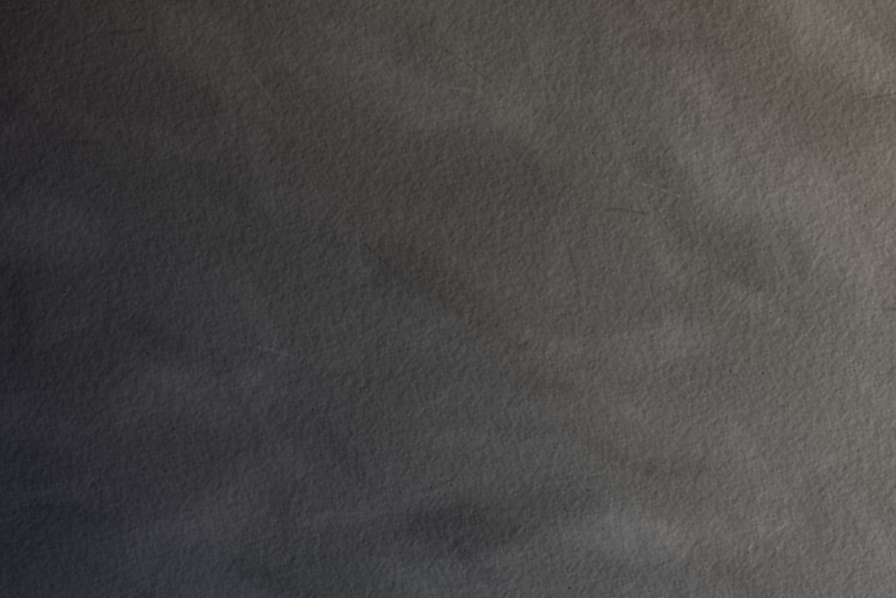
This texture is drawn by a WebGL 1 fragment shader. Its source:

```glsl
precision highp float;
// Trowelled dark plaster wall, lit from the right: a cool charcoal to warm grey
// gradient, scattered streaky trowel smears (cellular), cloudy mottling, and a fine
// sand relief shaded by the difference of two noise samples, with pits and scratches.

uniform vec2 u_resolution;

#define DARK_TONE vec3(0.150, 0.148, 0.168)
#define MID_TONE vec3(0.284, 0.281, 0.278)
#define LIGHT_TONE vec3(0.416, 0.400, 0.376)
#define WARM_SHIFT vec3(0.009, -0.002, -0.022)
#define GRAIN_SCALE 210.0
#define GRAIN_DEPTH 0.105
#define CLOUD_DEPTH 0.085
#define SMEAR_DEPTH 0.036
#define SCRATCH_DEPTH 0.040
#define PIT_SCALE 30.0
#define PIT_DEPTH 0.080

float hash(vec2 p) {
  vec3 q = fract(p.xyx * 0.1031);
  q += dot(q, q.yzx + 33.33);
  return fract((q.x + q.y) * q.z);
}

float noise(vec2 p) {
  vec2 cell = floor(p);
  vec2 f = fract(p);
  f = f * f * (3.0 - 2.0 * f);
  vec2 e = vec2(1.0, 0.0);
  return mix(mix(hash(cell), hash(cell + e.xy), f.x),
             mix(hash(cell + e.yx), hash(cell + e.xx), f.x), f.y);
}

float layeredNoise(vec2 p) {
  float sum = 0.0;
  float weight = 0.5;
  for (int i = 0; i < 5; i++) {
    sum += weight * noise(p);
    p = mat2(1.6, 1.2, -1.2, 1.6) * p + 7.3;
    weight *= 0.5;
  }
  return sum;
}

// Sweep of the trowel: level in the middle, tilting down towards the right
float trowelAngle(vec2 p) {
  return 0.4 * sin(p.y * 5.0 + 0.6) - 0.8 * smoothstep(0.85, 1.4, p.x);
}

// One randomly turned, ragged, streaky stroke per cell; the result is signed
float strokes(vec2 p, float scale, float width, float density, float turn) {
  vec2 g = p * scale + 40.0;
  vec2 home = floor(g);
  float rag = layeredNoise(g * 2.5) - 0.48;
  float sum = 0.0;
  for (int y = -1; y <= 1; y++) {
    for (int x = -1; x <= 1; x++) {
      vec2 cell = home + vec2(float(x), float(y));
      vec2 jitter = vec2(hash(cell + 3.1), hash(cell + 17.7));
      vec2 center = cell + 0.2 + 0.6 * jitter;
      float angle = trowelAngle((center - 40.0) / scale)
                  + turn * (hash(cell + 29.3) - 0.5);
      vec2 d = g - center;
      float c = cos(angle);
      float s = sin(angle);
      vec2 q = vec2(c * d.x + s * d.y, c * d.y - s * d.x);
      q.y += 0.25 * q.x * q.x * (jitter.x - 0.5);
      float streak = noise(vec2(q.x * 2.0, q.y * 4.0 / width) + cell * 7.0);
      float reach = length(q / vec2(0.95, width)) + 1.2 * rag + 0.5 * (streak - 0.5);
      float shape = 1.0 - smoothstep(0.3, 1.0, reach);
      float present = step(hash(cell + 51.9), density);
      float side = hash(cell + 71.3) < 0.55 ? -1.0 : 1.0;
      sum += present * shape * side * (0.6 + 0.6 * streak);
    }
  }
  return sum;
}

// Sparse ragged holes of varied size
float pits(vec2 p) {
  vec2 g = p * PIT_SCALE;
  vec2 cell = floor(g);
  vec2 center = 0.25 + 0.5 * vec2(hash(cell + 5.7), hash(cell + 13.9));
  float radius = mix(0.04, 0.11, hash(cell + 23.1));
  float reach = length(fract(g) - center) + 0.07 * (noise(g * 9.0) - 0.5);
  float hole = 1.0 - smoothstep(0.2 * radius, radius, reach);
  return hole * step(hash(cell + 91.7), 0.09);
}

// Sand relief lit from the upper right, plus a little speckle
float grain(vec2 p) {
  vec2 g = mat2(0.8, 0.6, -0.6, 0.8) * p * GRAIN_SCALE;
  vec2 light = vec2(0.8, 0.2);
  float fine = noise(g) - noise(g + light);
  float coarse = noise(g * 0.5 + 9.0) - noise(g * 0.5 + 9.0 + light);
  float speckle = noise(g * 1.3 + 31.0) - 0.5;
  return 0.55 * fine + 0.35 * coarse + 0.3 * speckle;
}

void main() {
  vec2 uv = gl_FragCoord.xy / u_resolution;
  vec2 p = gl_FragCoord.xy / u_resolution.y;

  // Broad light, bent slightly so the darkest part is at mid left
  float light = uv.x + 0.03 * sin(uv.y * 6.0 + 2.6) * (1.0 - uv.x);
  vec3 color = mix(DARK_TONE, MID_TONE, min(light * 2.0, 1.0));
  color = mix(color, LIGHT_TONE, max(light * 2.0 - 1.0, 0.0));
  color += WARM_SHIFT * (uv.y - 0.45) * 1.4;

  // Mottling and trowel marks
  float tone = CLOUD_DEPTH * (layeredNoise(p * vec2(3.5, 6.0) + 4.0) - 0.48);
  tone += SMEAR_DEPTH * strokes(p, 4.0, 0.26, 0.6, 1.2);
  tone += 0.6 * SMEAR_DEPTH * strokes(p + 3.7, 9.0, 0.20, 0.5, 2.2);
  tone += SCRATCH_DEPTH * strokes(p + 8.2, 15.0, 0.06, 0.05, 3.1);

  // Surface detail, fainter in the shade
  tone += GRAIN_DEPTH * grain(p);
  tone -= PIT_DEPTH * pits(p);
  color += tone * mix(0.6, 1.1, uv.x);

  gl_FragColor = vec4(clamp(color, 0.0, 1.0), 1.0);
}
```
